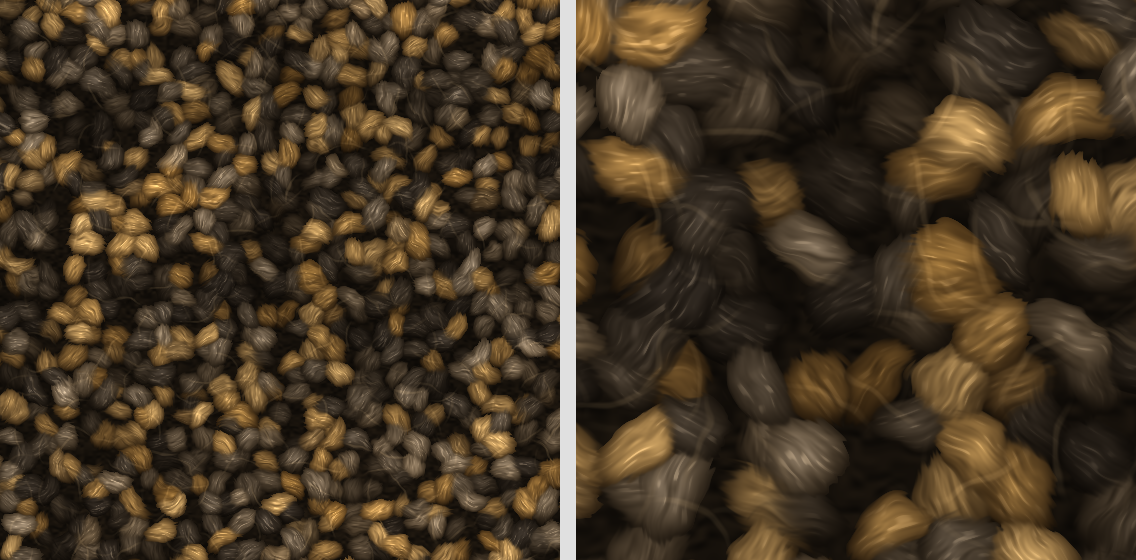
Left: the whole. Right: its middle third, enlarged.
This texture is drawn by a WebGL 2 fragment shader. Its source:

```glsl
#version 300 es
precision highp float;

uniform vec2 u_resolution;
out vec4 fragColor;

// Integer hash: three random values per cell and seed
vec3 hash3(vec2 cell, int seed) {
    uvec3 v = uvec3(ivec3(ivec2(cell), seed)) * 1664525u + 1013904223u;
    v.x += v.y * v.z; v.y += v.z * v.x; v.z += v.x * v.y;
    v ^= v >> 16u;
    v.x += v.y * v.z; v.y += v.z * v.x; v.z += v.x * v.y;
    return vec3(v >> 8u) / 16777216.0;
}

float noise(vec2 p, int seed) {
    vec2 i = floor(p), f = fract(p);
    f = f * f * (3.0 - 2.0 * f);
    float low = mix(hash3(i, seed).x, hash3(i + vec2(1, 0), seed).x, f.x);
    float high = mix(hash3(i + vec2(0, 1), seed).x, hash3(i + vec2(1, 1), seed).x, f.x);
    return mix(low, high, f.y);
}

mat2 rotation(float angle) {
    float c = cos(angle), s = sin(angle);
    return mat2(c, -s, s, c);
}

// Yarn tint: gold, grey-brown or nearly black, gathered in loose clumps
vec3 yarnTint(vec2 cell, float pick) {
    float clump = noise(cell * 0.3, 5) - 0.5;
    vec3 grey = mix(vec3(0.19, 0.16, 0.13), vec3(0.56, 0.48, 0.38), hash3(cell, 6).x);
    vec3 gold = mix(vec3(0.58, 0.42, 0.20), vec3(0.80, 0.64, 0.40), hash3(cell, 6).y);
    return mix(grey, gold, smoothstep(0.54, 0.66, pick + 0.35 * clump));
}

// Soft ellipse of bent fibres: rgb is shaded yarn, a is stacking weight
vec4 tuft(vec2 p, vec2 cell) {
    vec3 shape = hash3(cell, 2), look = hash3(cell, 3);
    vec2 size = vec2(mix(0.58, 0.92, shape.x), mix(0.42, 0.64, shape.y));
    vec2 q = rotation((shape.z - 0.5) * 2.8) * p;
    q.y += (look.x - 0.5) * 0.9 * q.x * q.x;

    vec2 strand = vec2(q.x * 2.6, (q.y + (look.y - 0.5) * q.x) * 11.0) + look.xy * 40.0;
    float fibre = noise(strand, 7);
    float fine = noise(strand * vec2(1.6, 1.9), 8);
    float d = length(q / size) + 0.22 * (fibre - 0.5) + 0.14 * (fine - 0.5);
    float dome = max(1.0 - d * d, 0.0);
    float level = look.z;

    float light = (0.36 + 0.58 * dome) * (0.58 + 0.58 * level) + 0.2 * p.y;
    light *= 0.55 + 0.55 * fibre + 0.35 * fine;
    light = max(light, 0.05);
    vec3 tint = yarnTint(cell, hash3(cell, 4).x);
    vec3 shaded = tint * pow(vec3(light), vec3(0.92, 1.0, 1.14));
    shaded += vec3(0.20, 0.18, 0.15) * smoothstep(0.66, 0.95, fine) * dome * level;

    float cover = smoothstep(1.08, 0.72, d);
    return vec4(shaded, cover * exp(8.0 * (0.8 * level + 0.7 * dome)));
}

// Thin curved stray hair
float strayHair(vec2 p, vec2 cell) {
    vec3 r = hash3(cell, 9);
    vec2 q = rotation(r.x * 6.283) * (p + r.yz - 0.5);
    float offset = abs(q.y - (r.y - 0.5) * q.x * q.x);
    return smoothstep(0.075, 0.015, offset) * smoothstep(0.9, 0.3, abs(q.x)) * r.z;
}

void main() {
    vec2 uv = gl_FragCoord.xy / min(u_resolution.x, u_resolution.y);
    vec2 pile = uv * 26.0;
    pile += 0.16 * (vec2(noise(pile * 2.5, 10), noise(pile * 2.5, 11)) - 0.5);

    // Dark backing seen between the tufts
    vec3 sum = vec3(0.085, 0.065, 0.042) * (0.6 + 0.8 * noise(pile * vec2(5.0, 8.0), 12)) * 3.0;
    float weight = 3.0;
    float hair = 0.0;

    // Overlapping tufts, blended by height
    for (int y = -2; y <= 2; y++) {
        for (int x = -2; x <= 2; x++) {
            vec2 cell = floor(pile) + vec2(x, y);
            vec2 p = pile - cell - 0.5 - 0.9 * (hash3(cell, 1).xy - 0.5);
            hair = max(hair, strayHair(p, cell));
            if (dot(p, p) > 2.2) continue;
            vec4 t = tuft(p, cell);
            sum += t.rgb * t.a;
            weight += t.a;
        }
    }
    vec3 color = sum / weight;

    // Stray hairs and broad variation in the pile
    color += vec3(0.10, 0.085, 0.06) * hair;
    color *= 0.82 + 0.36 * noise(uv * 6.0, 13);
    fragColor = vec4(clamp(color, 0.0, 1.0), 1.0);
}
```
